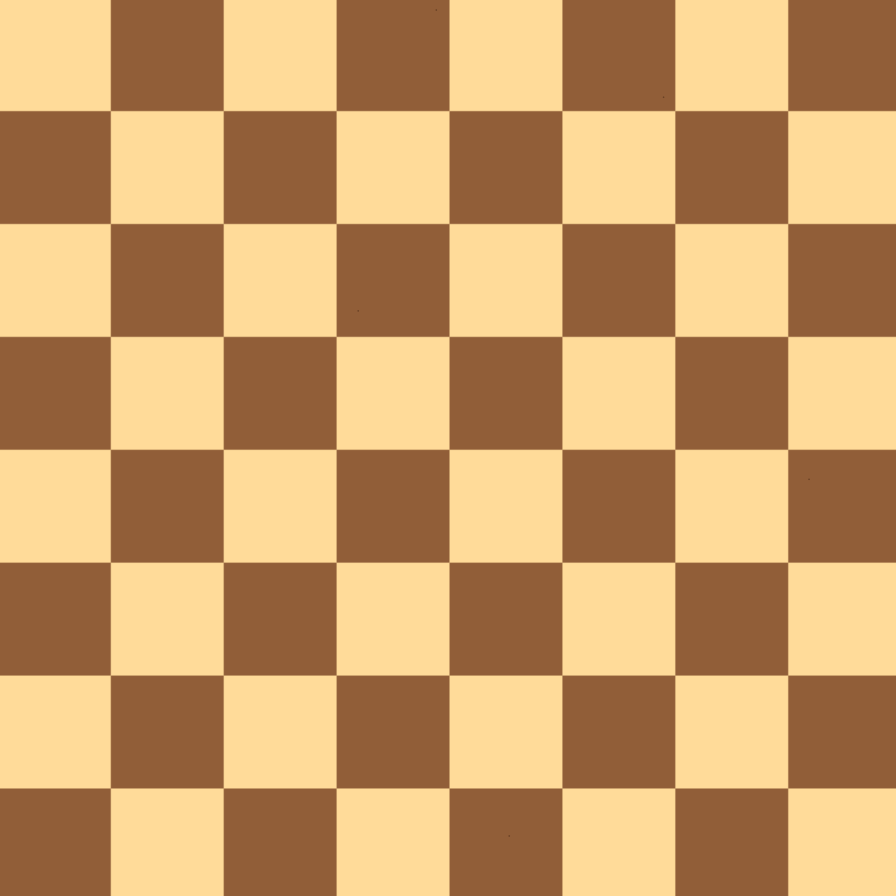
Give the GLSL for this pattern, as a three.js fragment shader.

```glsl
// Eight by eight checkerboard in cream and brown, its grid set slightly off centre.
// Each axis gives a soft square wave; their product picks the colour of a square.
// A few dark squares carry one tiny hashed speck of wear.

#define CREAM vec3(1.0, 0.86, 0.60)
#define BROWN vec3(0.57, 0.37, 0.22)
#define SPECK_COLOR vec3(0.33, 0.19, 0.10)
#define PITCH 0.126                    // side of a square
#define GRID_CENTER vec2(0.5017, 0.498)  // middle crossing of the grid
#define EDGE_SOFTNESS 0.0011           // half width of the blended edge
#define SPECK_RADIUS 0.0011
#define SPECK_CHANCE 0.15

varying vec2 vUv;

float hash(vec2 p) {
  vec3 q = fract(vec3(p.xyx) * 0.1031);
  q += dot(q, q.yzx + 33.33);
  return fract((q.x + q.y) * q.z);
}

// Alternates between -1 and 1 from cell to cell, with soft crossings.
vec2 softSquareWave(vec2 grid) {
  vec2 inCell = fract(grid);
  vec2 edgeDistance = min(inCell, 1.0 - inCell) * PITCH;
  vec2 side = 1.0 - 2.0 * mod(floor(grid), 2.0);
  return side * smoothstep(-EDGE_SOFTNESS, EDGE_SOFTNESS, edgeDistance) * 2.0 - side;
}

// Coverage of the occasional speck inside one cell.
float speck(vec2 grid) {
  vec2 seed = floor(grid) + 17.0;
  vec2 spot = 0.1 + 0.8 * vec2(hash(seed + 3.7), hash(seed + 9.2));
  float distanceToSpot = length(fract(grid) - spot) * PITCH;
  float present = step(hash(seed), SPECK_CHANCE);
  return present * (1.0 - smoothstep(0.0, SPECK_RADIUS * 1.5, distanceToSpot));
}

void main() {
  vec2 grid = (vUv - GRID_CENTER) / PITCH;

  // Checker: equal signs make a brown square, opposite signs a cream one.
  vec2 wave = softSquareWave(grid);
  float brownness = 0.5 + 0.5 * wave.x * wave.y;
  vec3 color = mix(CREAM, BROWN, brownness);

  // Wear on the brown squares only.
  color = mix(color, SPECK_COLOR, 0.7 * speck(grid) * brownness);

  gl_FragColor = vec4(color, 1.0);
}
```
